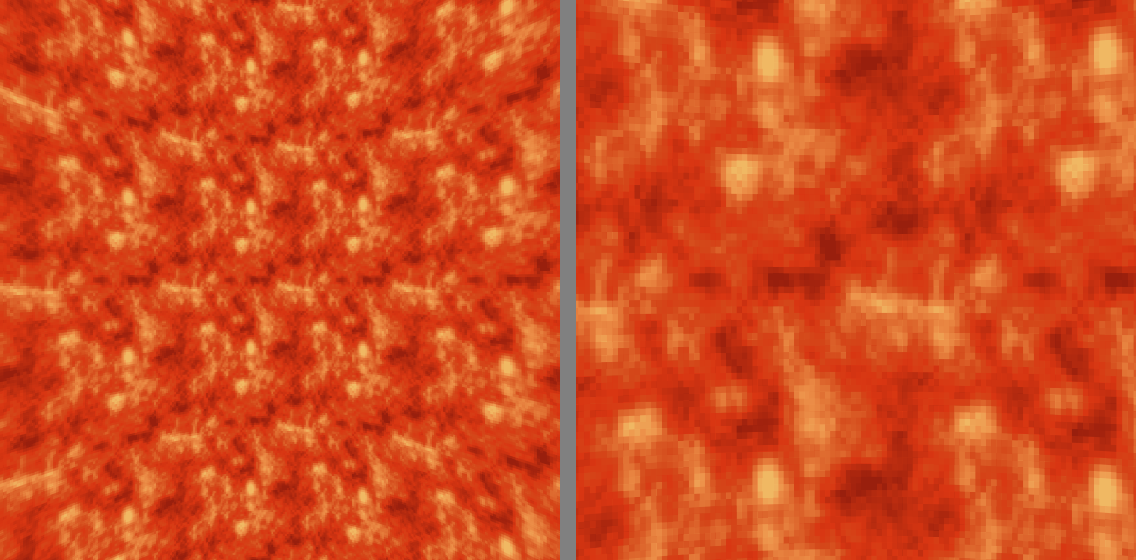
Left: the whole. Right: its middle third, enlarged.
Give the GLSL for this pattern, as a Shadertoy shader.

```glsl
const float PI = 3.14159;
const float TEXELS = 64.0;        // texels along each side of a tile
const float TILES_AROUND = 16.0;  // tiles around the full cylinder
const float TILES_HIGH = 2.0;     // tiles per unit of cylinder height

float hash(vec2 p) {
    return fract(sin(dot(p, vec2(127.1, 311.7))) * 43758.5453);
}

// Value noise that wraps after "period" lattice cells
float tiledNoise(vec2 p, float period, float seed) {
    vec2 cell = floor(p);
    vec2 f = p - cell;
    f = f * f * (3.0 - 2.0 * f);
    vec2 lo = mod(cell, period) + seed;
    vec2 hi = mod(cell + 1.0, period) + seed;
    float bottom = mix(hash(lo), hash(vec2(hi.x, lo.y)), f.x);
    float top = mix(hash(vec2(lo.x, hi.y)), hash(hi), f.x);
    return mix(bottom, top, f.y);
}

// Zero-mean mottling with roughly unit deviation
float mottle(vec2 tile) {
    float sum = 0.0;
    float amplitude = 1.0;
    float period = 8.0;
    for (int i = 0; i < 4; i++) {
        float seed = 17.0 * float(i) + 3.0;
        sum += amplitude * (tiledNoise(tile * period, period, seed) - 0.5);
        amplitude *= 0.68;
        period = 2.0 * period - 1.0;
    }
    return sum / 0.29;
}

vec2 wrapOffset(vec2 tile, vec2 centre) {
    return fract(tile - centre + 0.5) - 0.5;
}

float blob(vec2 tile, vec2 centre, vec2 size) {
    vec2 d = wrapOffset(tile, centre) / size;
    return exp(-dot(d, d));
}

float streak(vec2 tile, vec2 start, vec2 span, float width) {
    vec2 d = wrapOffset(tile, start);
    float along = clamp(dot(d, span) / dot(span, span), 0.0, 1.0);
    float dist = length(d - span * along) / width;
    return exp(-dist * dist);
}

// Heat of one tile: mottling, cool pits, warm veins and a bright ember
float tileHeat(vec2 tile) {
    float heat = 0.85 * mottle(tile);
    heat -= 1.8 * blob(tile, vec2(0.62, 0.85), vec2(0.06, 0.08));
    heat -= 1.2 * blob(tile, vec2(0.57, 0.98), vec2(0.07, 0.08));
    heat -= 1.6 * blob(tile, vec2(0.01, 0.49), vec2(0.08, 0.08));
    heat -= 1.4 * blob(tile, vec2(0.24, 0.45), vec2(0.06, 0.10));
    heat -= 1.3 * blob(tile, vec2(0.46, 0.20), vec2(0.09, 0.06));
    heat -= 1.5 * blob(tile, vec2(0.92, 0.08), vec2(0.05, 0.05));

    float vein = streak(tile, vec2(0.0, 0.96), vec2(0.22, -0.02), 0.035);
    vein = max(vein, streak(tile, vec2(0.22, 0.94), vec2(0.06, 0.16), 0.035));
    heat += 1.5 * vein;

    heat += 1.6 * blob(tile, vec2(0.36, 0.68), vec2(0.06, 0.04));
    heat += 1.4 * blob(tile, vec2(0.59, 0.72), vec2(0.05, 0.03));
    heat += 1.5 * blob(tile, vec2(0.80, 0.78), vec2(0.05, 0.05));
    heat += 1.4 * blob(tile, vec2(0.63, 0.23), vec2(0.04, 0.05));

    float ember = blob(tile, vec2(0.735, 0.515), vec2(0.043, 0.06));
    return mix(heat, 2.9, min(1.0, 1.25 * ember));
}

vec3 lavaColour(float heat) {
    vec3 ramp[7] = vec3[7](
        vec3(0.60, 0.12, 0.05),
        vec3(0.72, 0.17, 0.06),
        vec3(0.85, 0.21, 0.07),
        vec3(0.83, 0.28, 0.10),
        vec3(0.88, 0.44, 0.20),
        vec3(0.93, 0.57, 0.29),
        vec3(0.94, 0.72, 0.39));
    float stop = clamp(2.76 + 1.15 * heat, 0.0, 5.999);
    int i = int(stop);
    return mix(ramp[i], ramp[i + 1], fract(stop));
}

// Flat texels with edges softened over one screen pixel
vec2 snapToTexels(vec2 p) {
    vec2 edge = floor(p + 0.5);
    return edge + clamp((p - edge) / fwidth(p), -0.5, 0.5);
}

// Inside of a unit cylinder seen from its axis, 90 degrees wide
vec2 cylinderTiles(vec2 view) {
    float angle = atan(view.x);
    float height = view.y * inversesqrt(1.0 + view.x * view.x);
    return vec2(angle * TILES_AROUND / (2.0 * PI), height * TILES_HIGH);
}

void mainImage(out vec4 fragColor, in vec2 fragCoord) {
    vec2 view = 2.0 * fragCoord / iResolution.xy - 1.0;
    vec2 tile = snapToTexels(cylinderTiles(view) * TEXELS) / TEXELS;
    fragColor = vec4(lavaColour(tileHeat(tile)), 1.0);
}
```
